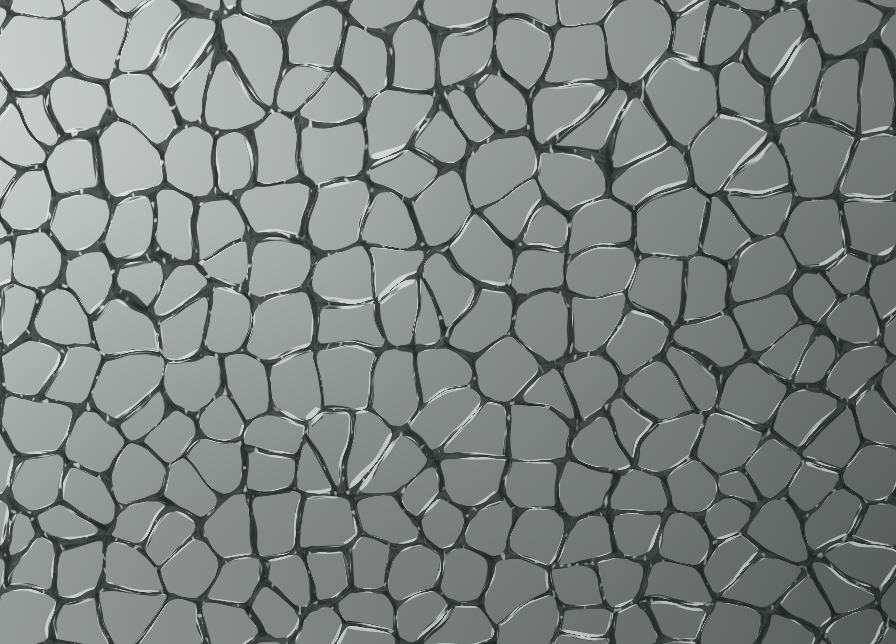
Reproduce this texture procedurally as a Shadertoy shader.

```glsl
#define CELLS vec2(13.0, 12.4)
#define JITTER 0.82
#define BEND 0.20
#define THIN 0.028
#define WIDE 0.105
#define KNOT 0.082
#define GLINT_DIR vec2(0.86, 0.51)
#define TINT vec3(-0.013, 0.009, -0.001)

vec2 hash2(vec2 p) {
    vec3 a = fract(p.xyx * vec3(0.1031, 0.1030, 0.0973));
    a += dot(a, a.yzx + 33.33);
    return fract((a.xx + a.yz) * a.zy);
}

float gradDot(vec2 cell, vec2 offset) {
    float angle = 6.2832 * hash2(cell + 71.0).x;
    return dot(vec2(cos(angle), sin(angle)), offset);
}

// Gradient noise, roughly -0.7 to 0.7
float gradNoise(vec2 p) {
    vec2 i = floor(p), f = p - i;
    vec2 u = f * f * f * (f * (f * 6.0 - 15.0) + 10.0);
    vec2 e = vec2(1.0, 0.0);
    return mix(mix(gradDot(i, f), gradDot(i + e, f - e), u.x),
               mix(gradDot(i + e.yx, f - e.yx), gradDot(i + 1.0, f - 1.0), u.x), u.y);
}

vec2 seedPoint(vec2 cell) {
    return cell + 0.5 + JITTER * (hash2(cell + 19.0) - 0.5);
}

// Two nearest borders of the shard at q, with the first one's normal and id
void shardBorders(vec2 q, out float d1, out float d2, out vec2 normal, out vec2 edgeId) {
    vec2 base = floor(q), home = base, toHome = vec2(9.0);
    for (int y = -1; y <= 1; y++)
    for (int x = -1; x <= 1; x++) {
        vec2 cell = base + vec2(x, y);
        vec2 r = seedPoint(cell) - q;
        if (dot(r, r) < dot(toHome, toHome)) { toHome = r; home = cell; }
    }
    d1 = 9.0;
    d2 = 9.0;
    normal = vec2(1.0, 0.0);
    edgeId = home;
    for (int y = -2; y <= 2; y++)
    for (int x = -2; x <= 2; x++) {
        if (x == 0 && y == 0) continue;
        vec2 cell = home + vec2(x, y);
        vec2 r = seedPoint(cell) - q;
        vec2 n = normalize(r - toHome);
        float d = dot(0.5 * (r + toHome), n);
        if (d < d1) {
            d2 = d1;
            d1 = d;
            normal = n;
            edgeId = home + cell;
        } else {
            d2 = min(d2, d);
        }
    }
}

void mainImage(out vec4 fragColor, in vec2 fragCoord) {
    vec2 uv = fragCoord / iResolution.xy;
    vec2 p = fragCoord / iResolution.y;
    float pixel = CELLS.x / iResolution.y;

    // Soft light behind the glass, brightest at upper left
    float backdrop = mix(mix(0.60, 0.35, uv.x), mix(0.80, 0.47, uv.x), smoothstep(0.0, 0.9, uv.y));
    backdrop += 0.03 * gradNoise(p * 2.3);

    // Leaning columns, flatter shards near the bottom, gently bent borders
    vec2 q = CELLS * vec2(p.x - 0.09 * p.x * p.y, p.y * (1.16 - 0.18 * p.y)) + 40.0;
    q += BEND * vec2(gradNoise(q * 1.1), gradNoise(q * 1.1 + 57.0));

    float d1, d2;
    vec2 normal, edgeId;
    shardBorders(q, d1, d2, normal, edgeId);
    float side = normal.x < 0.0 ? -1.0 : 1.0;
    vec2 along = side * vec2(-normal.y, normal.x);
    float t = dot(q, along);
    vec2 edgeRandom = hash2(edgeId + 5.0);

    // Fracture ribbon: uneven width and streaks drawn out along the border
    float clump = gradNoise(p * 4.0 + 8.0);
    float facing = abs(dot(along, GLINT_DIR));
    float width = mix(THIN, WIDE, edgeRandom.x * mix(0.4, 1.0, facing));
    width *= 1.0 + 0.7 * gradNoise(vec2(t * 1.3, edgeRandom.y * 90.0)) + 0.3 * clump;
    float across = side * d1 / width;
    float streak = gradNoise(vec2(t * 1.8, across * 1.5) + edgeRandom * 60.0);
    streak += 0.5 * gradNoise(vec2(t * 4.0, across * 2.6) + edgeRandom.yx * 80.0);
    float bias = 0.9 * (facing - 0.62) + 0.5 * (edgeRandom.y - 0.5);
    float lean = edgeRandom.x > 0.5 ? 0.28 : -0.28;
    float glint = smoothstep(-0.28, 0.38, streak + bias + lean * across);
    float shadow = 0.08 + 0.22 * backdrop;
    float ribbonTone = mix(shadow, 0.60 + 0.38 * backdrop, glint);
    float ribbon = 1.0 - smoothstep(width - 0.6 * pixel, width + 0.6 * pixel, d1);

    // Dark splinters gathered where borders meet
    float grain = gradNoise(q * 4.5);
    float reach = KNOT * (1.0 + 0.9 * gradNoise(q * 0.9 + 23.0) + 0.5 * clump + 0.5 * grain);
    float knot = 1.0 - smoothstep(reach - 0.5 * pixel, reach + 0.6 * pixel, sqrt(max(d1 * d2, 0.0)));
    float spark = smoothstep(0.25, 0.5, gradNoise(q * vec2(9.0, 6.0) + 13.0));
    float knotTone = mix(shadow * (0.9 + 0.5 * grain), backdrop + 0.12, spark);

    float tone = mix(backdrop, ribbonTone, 0.93 * ribbon);
    tone = mix(tone, knotTone, 0.85 * knot);
    fragColor = vec4(clamp(tone + TINT, 0.0, 1.0), 1.0);
}
```
